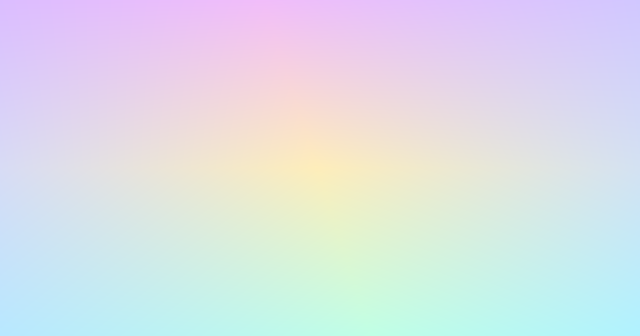
This background is drawn by a Shadertoy shader. Its source:

```glsl
// Soft pastel mesh gradient: a warm centre fading to pink, lilac, mint and sky blue.

// Blends three colours from bottom (y = 0) through middle to top (y = 1).
vec3 verticalBlend(vec3 bottom, vec3 middle, vec3 top, float y) {
    return y < 0.5 ? mix(bottom, middle, y * 2.0) : mix(middle, top, y * 2.0 - 1.0);
}

void mainImage(out vec4 fragColor, in vec2 fragCoord) {
    vec2 uv = fragCoord / iResolution.xy;

    // Colour columns at the left edge, the leaning ridge and the right edge
    vec3 left = verticalBlend(vec3(0.72, 0.91, 1.0), vec3(0.845, 0.86, 0.96),
                              vec3(0.86, 0.74, 1.0), uv.y);
    vec3 ridge = verticalBlend(vec3(0.75, 1.0, 0.90), vec3(0.995, 0.93, 0.73),
                               vec3(0.945, 0.74, 0.98), uv.y);
    vec3 right = verticalBlend(vec3(0.69, 0.95, 1.0), vec3(0.83, 0.885, 0.95),
                               vec3(0.82, 0.78, 1.0), uv.y);

    // The ridge leans from lower right to upper left
    float ridgeX = mix(0.58, 0.41, uv.y);
    vec3 color = uv.x < ridgeX
        ? mix(left, ridge, uv.x / ridgeX)
        : mix(ridge, right, (uv.x - ridgeX) / (1.0 - ridgeX));

    fragColor = vec4(color, 1.0);
}
```
